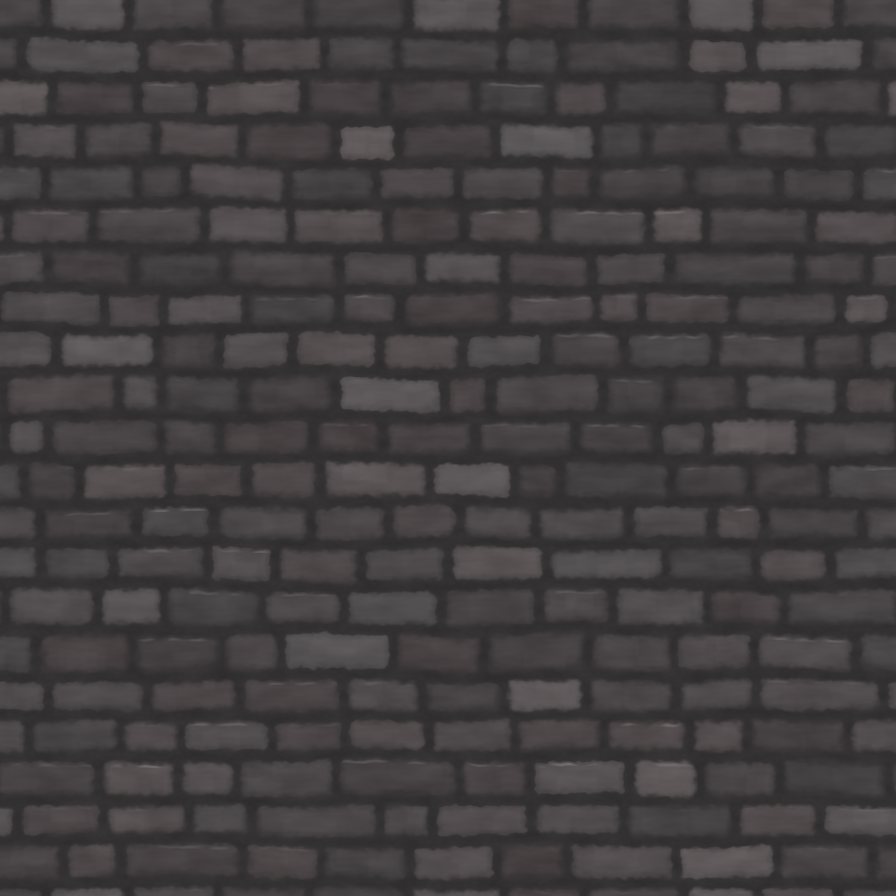
Reproduce this texture procedurally as a Shadertoy shader.

```glsl
const float ROWS = 21.0;
const float MIN_COLUMNS = 10.0;       // a row holds this many bricks, or one more
const float ROW_OFFSET = 0.24;        // height of the lowest joint, in rows
const float ROW_JITTER = 0.14;
const float COLUMN_JITTER = 0.5;
const float ROW_WAVE = 0.13;
const vec2 HALF_JOINT = vec2(0.0056, 0.0062);
const float CORNER_RADIUS = 0.008;
const float EDGE_SOFTNESS = 0.0021;
const float EDGE_WOBBLE = 0.0034;

const vec3 MORTAR = vec3(0.198, 0.189, 0.193);
const vec3 BRICK_DARK = vec3(0.247, 0.232, 0.237);
const vec3 BRICK_LIGHT = vec3(0.326, 0.306, 0.311);
const vec3 WARM_TINT = vec3(0.012, -0.002, 0.000);
const float PALE_BOOST = 0.045;
const float DAB_STRENGTH = 0.020;
const float STROKE_STRENGTH = 0.035;
const float HIGHLIGHT_STRENGTH = 0.11;

float hash(vec2 p, float seed) {
    uvec3 q = uvec3(ivec3(vec3(p, seed) + 512.0));
    uint h = q.x * 1597334u ^ q.y * 3812015u ^ q.z * 2798796u;
    h = (h ^ (h >> 15)) * 2246822u + 374761u;
    h = (h ^ (h >> 13)) * 3266489u;
    return float((h ^ (h >> 16)) & 65535u) / 65535.0;
}

// Gradient noise that repeats after "period" cells
float cornerNoise(vec2 cell, vec2 corner, vec2 f, vec2 period) {
    float angle = 6.2832 * hash(mod(cell + corner, period), 40.0);
    return dot(vec2(cos(angle), sin(angle)), f - corner);
}

float noise(vec2 uv, vec2 period) {
    vec2 p = uv * period;
    vec2 cell = floor(p), f = p - cell;
    vec2 w = f * f * f * (f * (f * 6.0 - 15.0) + 10.0);
    float low = mix(cornerNoise(cell, vec2(0, 0), f, period),
                    cornerNoise(cell, vec2(1, 0), f, period), w.x);
    float high = mix(cornerNoise(cell, vec2(0, 1), f, period),
                     cornerNoise(cell, vec2(1, 1), f, period), w.x);
    return mix(low, high, w.y);
}

// Irregular division of a line: returns index, start and end of the cell
float boundary(float i, float count, float line, float jitter) {
    return i + jitter * (hash(vec2(mod(i, count), line), 3.0) - 0.5);
}

vec3 divide(float x, float count, float line, float jitter) {
    float i = floor(x);
    if (x < boundary(i, count, line, jitter)) i -= 1.0;
    else if (x >= boundary(i + 1.0, count, line, jitter)) i += 1.0;
    return vec3(mod(i, count), boundary(i, count, line, jitter),
                boundary(i + 1.0, count, line, jitter));
}

float roundedBox(vec2 p, vec2 halfSize, float radius) {
    vec2 q = abs(p) - halfSize + radius;
    return length(max(q, 0.0)) + min(max(q.x, q.y), 0.0) - radius;
}

void mainImage(out vec4 fragColor, in vec2 fragCoord) {
    vec2 uv = fragCoord / iResolution.xy;
    float pixel = 1.0 / iResolution.y;

    // Rows, gently waving
    float y = uv.y * ROWS - ROW_OFFSET + ROW_WAVE * noise(uv, vec2(7.0, 10.0));
    vec3 row = divide(y, ROWS, 99.0, ROW_JITTER);

    // Bricks along the row
    float columns = MIN_COLUMNS + step(0.55, hash(vec2(row.x, 0.0), 1.0));
    float shift = 0.5 * row.x + 0.5 * hash(vec2(row.x, 0.0), 2.0);
    float x = uv.x * columns + shift;
    vec3 column = divide(x, columns, row.x, COLUMN_JITTER);
    vec2 id = vec2(column.x, row.x);

    // Position within the brick, in canvas units
    vec2 scale = vec2(columns, ROWS);
    vec2 p = (vec2(x, y) - 0.5 * vec2(column.y + column.z, row.y + row.z)) / scale;
    vec2 halfSize = 0.5 * vec2(column.z - column.y, row.z - row.y) / scale - HALF_JOINT;
    halfSize -= 0.0022 * vec2(hash(id, 4.0), hash(id, 5.0)) - 0.0008;
    p.y += p.x * 0.06 * (hash(id, 6.0) - 0.5);

    // Worn outline
    float coarse = noise(uv, vec2(70.0, 90.0));
    float fine = noise(uv, vec2(150.0, 210.0));
    float radius = CORNER_RADIUS * mix(0.4, 1.2, hash(id, 7.0));
    float dist = roundedBox(p, halfSize, radius) + EDGE_WOBBLE * (coarse + 0.6 * fine);
    float softness = max(EDGE_SOFTNESS * mix(0.6, 1.5, hash(id, 8.0)), pixel);
    float mask = smoothstep(softness, -softness, dist);

    // Tone of each brick, with a few pale ones
    float tone = hash(id, 9.0);
    vec3 brick = mix(BRICK_DARK, BRICK_LIGHT, 0.12 + 0.76 * tone);
    brick += PALE_BOOST * pow(tone, 10.0) + WARM_TINT * (hash(id, 10.0) - 0.4);

    // Square brush dabs and broad horizontal strokes
    for (float k = 0.0; k < 3.0; k++) {
        vec2 center = (vec2(hash(id, 11.0 + k), hash(id, 15.0 + k)) - 0.5) * 1.4 * halfSize;
        vec2 size = halfSize * vec2(0.45, 0.6);
        float dab = roundedBox(p - center, size, 0.002) + 0.003 * coarse;
        brick += DAB_STRENGTH * (hash(id, 19.0 + k) - 0.4) * smoothstep(0.002, -0.002, dab);
    }
    brick += STROKE_STRENGTH * noise(uv, vec2(26.0, 64.0));
    brick += 0.3 * STROKE_STRENGTH * noise(uv, vec2(60.0, 220.0));
    brick *= mix(0.90, 1.02, smoothstep(0.0, -0.008, dist));
    brick *= 1.0 + 2.0 * p.y;

    // Broken light along some upper edges
    float ridge = abs(p.y - halfSize.y + 0.0035 + 0.002 * coarse);
    float along = smoothstep(1.0, 0.6, abs(p.x / halfSize.x + 0.5 * (hash(id, 23.0) - 0.5)));
    float broken = smoothstep(-0.3, 0.3, noise(uv, vec2(45.0, 90.0)));
    float highlight = smoothstep(0.0026, 0.0004, ridge) * along * broken;
    brick += HIGHLIGHT_STRENGTH * pow(hash(id, 24.0), 4.0) * highlight;

    // Mortar with smeared dust
    vec3 mortar = MORTAR + 0.025 * noise(uv, vec2(30.0, 80.0)) + 0.012 * fine;
    mortar += 0.012 * smoothstep(0.005, 0.0, dist);

    fragColor = vec4(mix(mortar, brick, mask), 1.0);
}
```
